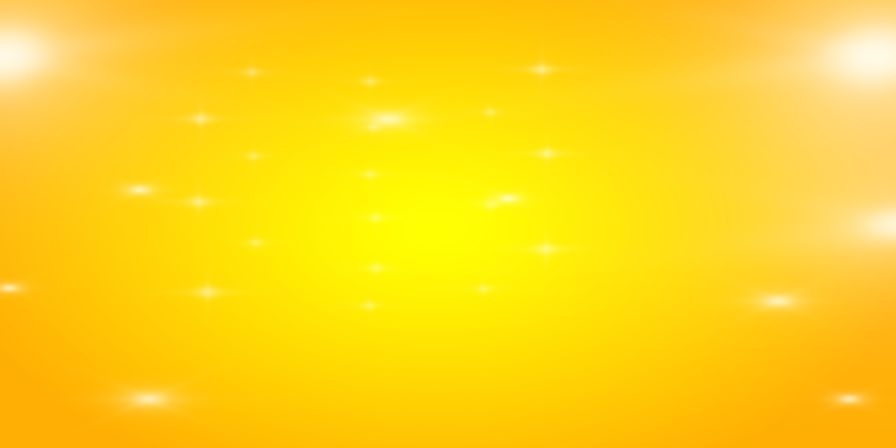
Reproduce this background procedurally as a Shadertoy shader.

```glsl
const vec2 CANVAS = vec2(2.0, 1.0);
const vec3 YELLOW = vec3(1.0, 1.0, 0.0);
const vec3 AMBER = vec3(1.0, 0.685, 0.01);
const vec3 WARM_WHITE = vec3(1.0, 0.99, 0.94);

const vec2 SUN_CENTER = vec2(0.97, 0.49);
const vec2 SUN_RADIUS = vec2(1.08, 0.62);
const float GLARE_TILT = 0.13;

// Sparkle lattice: three columns whose rows zigzag
const int COLUMNS = 3;
const int ROWS = 6;
const vec2 LATTICE_START = vec2(0.515, 0.844);
const vec2 LATTICE_STEP = vec2(0.318, -0.099);
const float ZIGZAG = 0.06;
const float MIDDLE_DROP = 0.036;
const float JITTER = 0.025;
const float SPARKLE_LIGHT = 0.75;

// Lens flares: center and half width
const int FLARE_COUNT = 7;
const vec3 FLARES[FLARE_COUNT] = vec3[](
    vec3(0.867, 0.734, 0.15), vec3(0.333, 0.109, 0.15),
    vec3(1.737, 0.328, 0.13), vec3(1.896, 0.109, 0.08),
    vec3(0.312, 0.576, 0.08), vec3(0.021, 0.357, 0.07),
    vec3(1.135, 0.557, 0.07));

float hash(vec2 p) {
    return fract(sin(dot(p, vec2(127.1, 311.7))) * 43758.5453);
}

float gauss(vec2 q) {
    return exp(-dot(q, q));
}

vec2 rotate(vec2 q, float angle) {
    float c = cos(angle), s = sin(angle);
    return vec2(c * q.x + s * q.y, c * q.y - s * q.x);
}

// Tapered ray along x
float ray(vec2 q, float reach, float thickness) {
    float across = q.y / thickness;
    return exp(-abs(q.x) / reach - across * across);
}

// Large edge light with a soft halo and slanted streaks
float glare(vec2 q, vec2 size) {
    q = rotate(q, GLARE_TILT);
    float halo = 1.15 * exp(-1.5 * length(q / size));
    float core = 1.3 * gauss(q / (0.28 * size));
    float streak = 0.32 * ray(q, size.x, 0.035);
    float side = 0.22 * ray(rotate(q, -0.35), 0.7 * size.x, 0.025);
    return halo + core + streak + side;
}

// Flat glow with a pair of crossing thin rays
float flare(vec2 q, float r) {
    float core = 0.55 * gauss(q / (r * vec2(0.22, 0.09)));
    float halo = 0.30 * gauss(q / (r * vec2(0.52, 0.19)));
    float cross = ray(rotate(q, 0.42), 0.45 * r, 0.008)
                + ray(rotate(q, -0.42), 0.45 * r, 0.008);
    return core + halo + 0.13 * cross + 0.15 * ray(q, 0.5 * r, 0.008);
}

// Four-pointed star with a wide horizontal ray
float sparkle(vec2 q, float r) {
    float core = 0.42 * gauss(q / (r * vec2(0.22, 0.13)));
    return core + 0.38 * ray(q, 0.40 * r, 0.008)
                + 0.25 * ray(q.yx, 0.20 * r, 0.007);
}

float sparkleField(vec2 p) {
    float light = 0.0;
    for (int col = 0; col < COLUMNS; col++) {
        for (int row = 0; row < ROWS; row++) {
            vec2 cell = vec2(col, row);
            float side = cell.x - 1.0;
            float zig = 1.0 - 2.0 * mod(cell.y, 2.0);
            vec2 center = LATTICE_START + LATTICE_STEP * cell;
            center.x += ZIGZAG * abs(side) * zig;
            center.y -= MIDDLE_DROP * (1.0 - abs(side));
            center += JITTER * (vec2(hash(cell), hash(cell + 19.0)) - 0.5);
            float big = step(0.5, side * zig);
            float r = mix(0.07, 0.095, big) * mix(0.85, 1.15, hash(cell + 7.0));
            light += mix(0.65, 1.0, big) * sparkle(p - center, r);
        }
    }
    return SPARKLE_LIGHT * light;
}

void mainImage(out vec4 fragColor, in vec2 fragCoord) {
    vec2 p = fragCoord / iResolution.xy * CANVAS;

    // Radial background
    vec2 sun = (p - SUN_CENTER) / SUN_RADIUS;
    float falloff = (sqrt(dot(sun, sun) + 0.02) - 0.14) / 0.87;
    vec3 color = mix(YELLOW, AMBER, clamp(falloff, 0.0, 1.0));

    // Edge lights and the pale wash on the right
    float light = glare(p - vec2(0.01, 0.875), vec2(0.27, 0.19));
    light += glare(p - vec2(1.955, 0.875), vec2(0.30, 0.20));
    light += 0.65 * glare(p - vec2(2.01, 0.50), vec2(0.25, 0.11));
    light += 0.28 * gauss((p - vec2(2.0, 0.70)) / vec2(0.33, 0.32));
    color = mix(color, WARM_WHITE, 1.0 - exp(-light));

    // Flares and sparkles
    float glints = sparkleField(p);
    for (int i = 0; i < FLARE_COUNT; i++) {
        glints += flare(p - FLARES[i].xy, FLARES[i].z);
    }
    color = mix(color, WARM_WHITE, 1.0 - exp(-glints));

    fragColor = vec4(color, 1.0);
}
```
